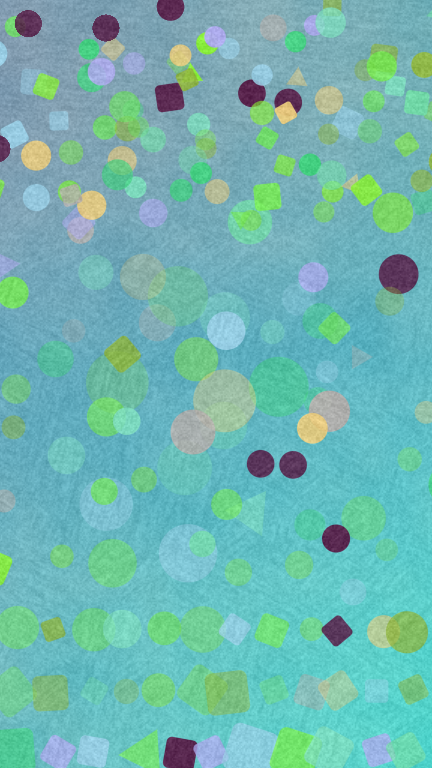
Give the GLSL for this background, as a Shadertoy shader.

```glsl
// Translucent confetti of discs, rounded squares and triangles on brushed teal paper.

const vec3 PLUM = vec3(0.35, 0.14, 0.30);
const vec3 PALETTE[12] = vec3[12](
    vec3(0.47, 0.92, 0.33), vec3(0.54, 0.94, 0.22), vec3(0.44, 0.87, 0.40),
    vec3(0.56, 0.71, 0.24), vec3(0.45, 0.86, 0.66), vec3(0.26, 0.82, 0.50),
    vec3(0.50, 0.87, 0.75), vec3(0.60, 0.81, 0.90), vec3(0.68, 0.67, 0.93),
    vec3(0.92, 0.80, 0.49), vec3(0.70, 0.68, 0.67), vec3(0.49, 0.86, 0.34));

float hash(vec2 p) {
    vec3 q = fract(vec3(p.xyx) * 0.1031);
    q += dot(q, q.yzx + 33.33);
    return fract((q.x + q.y) * q.z);
}

float noise(vec2 p) {
    vec2 cell = floor(p), f = fract(p);
    f = f * f * (3.0 - 2.0 * f);
    float low = mix(hash(cell), hash(cell + vec2(1, 0)), f.x);
    float high = mix(hash(cell + vec2(0, 1)), hash(cell + vec2(1, 1)), f.x);
    return mix(low, high, f.y);
}

vec2 rotate(vec2 p, float angle) {
    float c = cos(angle), s = sin(angle);
    return vec2(c * p.x + s * p.y, c * p.y - s * p.x);
}

float roundedBox(vec2 p, float halfSide, float corner) {
    vec2 q = abs(p) - halfSide + corner;
    return length(max(q, 0.0)) + min(max(q.x, q.y), 0.0) - corner;
}

float triangle(vec2 p, float radius) {
    return max(abs(p.x) * 0.866 + p.y * 0.5, -p.y) - 0.5 * radius;
}

// Short bristle marks along one direction, centred on zero.
float bristles(vec2 p, float angle) {
    vec2 q = rotate(p, angle);
    return noise(q * vec2(24.0, 150.0)) + 0.7 * noise(q * vec2(55.0, 270.0) + 7.0) - 0.85;
}

// Brush direction changes between small patches and levels out near the top.
float paperTexture(vec2 p, float height) {
    float patches = smoothstep(0.42, 0.58, noise(p * 11.0 + 3.0));
    float steep = smoothstep(0.5, 0.65, noise(p * 9.0 + 31.0));
    float slanted = mix(bristles(p, 0.65), bristles(p, -0.5), patches);
    slanted = mix(slanted, bristles(p, 1.3), steep);
    float strokes = mix(slanted, bristles(p, -0.08), smoothstep(0.65, 0.9, height));
    float grain = noise(p * 288.0) + 0.6 * noise(p * 140.0 + 9.0) - 0.8;
    return 0.045 * strokes + 0.075 * grain;
}

vec3 paperColour(vec2 p, vec2 uv) {
    vec3 upper = mix(vec3(0.51, 0.61, 0.69), vec3(0.45, 0.69, 0.72), uv.x);
    vec3 middle = mix(vec3(0.40, 0.66, 0.74), vec3(0.36, 0.72, 0.77), uv.x);
    vec3 lower = mix(vec3(0.41, 0.72, 0.75), vec3(0.33, 0.84, 0.80), uv.x);
    vec3 colour = mix(lower, middle, smoothstep(0.0, 0.6, uv.y));
    colour = mix(colour, upper, smoothstep(0.45, 0.9, uv.y));
    float mottling = noise(p * 5.0) + 0.7 * noise(p * 14.0) - 0.85;
    return colour + mottling * vec3(0.07, 0.035, 0.02);
}

// Blends one piece over the colour; shares = (discs, discs plus squares).
vec3 drawPiece(vec3 colour, vec2 p, float radius, float alpha, float tilt, vec2 shares, vec2 id) {
    float edge = 0.7 / iResolution.x;
    if (dot(p, p) > (radius + edge) * (radius + edge) * 1.5) return colour;
    bool dark = fract(id.x * 0.618 + id.y * 0.31) < 0.075;
    radius = dark ? clamp(radius, 0.032, 0.046) : radius;
    float kind = hash(id + 11.3);
    vec2 q = rotate(p, (hash(id + 23.7) - 0.5) * tilt);
    float d = length(q) - radius;
    if (kind > shares.y) d = triangle(q, radius * 1.15);
    else if (kind > shares.x) d = roundedBox(q, radius * 0.88, radius * 0.3);

    vec3 tint = dark ? PLUM : PALETTE[int(hash(id + 41.9) * 11.99)];
    float opacity = dark ? max(alpha, 0.88) : alpha;
    return mix(colour, tint, opacity * smoothstep(edge, -edge, d));
}

// Loose scatter between two heights.
vec3 scatter(vec3 colour, vec2 p, int count, vec2 heights, vec2 radii, vec2 alphas, vec2 shares, float seed) {
    for (int i = 0; i < count; i++) {
        vec2 id = vec2(float(i), seed);
        vec2 spot = fract(float(i) * vec2(0.7549, 0.5698) + seed * 0.37);
        spot += 0.14 * (vec2(hash(id), hash(id + 5.1)) - 0.5);
        vec2 centre = vec2(spot.x, mix(heights.x, heights.y, spot.y));
        float size = hash(id + 53.3);
        float radius = mix(radii.x, radii.y, size * size);
        float alpha = mix(alphas.x, alphas.y, hash(id + 61.7));
        colour = drawPiece(colour, p - centre, radius, alpha, 6.28, shares, id);
    }
    return colour;
}

// Pieces strung side by side along one height.
vec3 row(vec3 colour, vec2 p, int count, float height, vec2 radii, vec2 alphas, vec2 shares, float seed) {
    for (int i = 0; i < count; i++) {
        vec2 id = vec2(float(i), seed);
        float x = (float(i) + 0.3 + 0.4 * hash(id)) / float(count);
        vec2 centre = vec2(x, height + 0.012 * (hash(id + 5.1) - 0.5));
        float radius = mix(radii.x, radii.y, hash(id + 53.3));
        float alpha = mix(alphas.x, alphas.y, hash(id + 61.7));
        colour = drawPiece(colour, p - centre, radius, alpha, 1.4, shares, id);
    }
    return colour;
}

void mainImage(out vec4 fragColor, in vec2 fragCoord) {
    vec2 uv = fragCoord / iResolution.xy;
    vec2 p = fragCoord / iResolution.x;
    float top = iResolution.y / iResolution.x;
    vec3 colour = paperColour(p, uv);

    // Large faint discs in the middle, a bolder belt, then small pieces above.
    colour = scatter(colour, p, 44, top * vec2(0.24, 0.67), vec2(0.026, 0.075), vec2(0.25, 0.65), vec2(0.9, 0.94), 3.0);
    colour = scatter(colour, p, 18, top * vec2(0.24, 0.72), vec2(0.03, 0.056), vec2(0.75, 0.97), vec2(0.66, 0.86), 8.0);
    colour = scatter(colour, p, 88, top * vec2(0.71, 0.985), vec2(0.024, 0.036), vec2(0.4, 1.0), vec2(0.62, 0.94), 14.0);

    // Three orderly rows along the bottom.
    colour = row(colour, p, 12, top * 0.18, vec2(0.026, 0.06), vec2(0.35, 0.85), vec2(0.78, 0.97), 21.0);
    colour = row(colour, p, 12, top * 0.1, vec2(0.026, 0.058), vec2(0.3, 0.65), vec2(0.15, 1.0), 27.0);
    colour = row(colour, p, 11, top * 0.02, vec2(0.034, 0.07), vec2(0.65, 0.98), vec2(0.05, 0.9), 34.0);

    colour += paperTexture(p, uv.y);
    fragColor = vec4(clamp(colour, 0.0, 1.0), 1.0);
}
```
